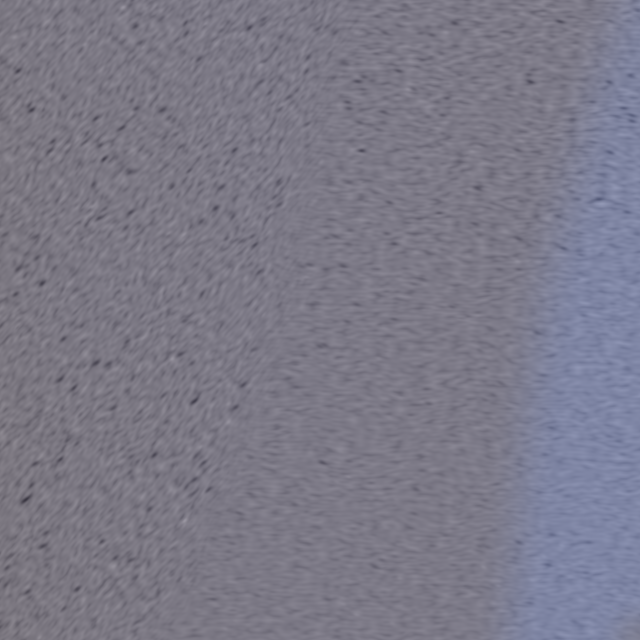
A Shadertoy shader for this texture:

```glsl
// Brushed grey-violet surface: slanted grain at left, level grain at right, soft blue glow on the right edge.

const vec3 WARM_GREY = vec3(0.480, 0.463, 0.496);
const vec3 VIOLET_GREY = vec3(0.487, 0.476, 0.527);
const vec3 GLOW_BLUE = vec3(0.497, 0.525, 0.648);
const float SLANT_ANGLE = 0.86;
const float LEVEL_ANGLE = -0.03;

// Random pair in 0..1 for a lattice cell
vec2 hash22(vec2 p) {
    vec3 q = fract(p.xyx * vec3(0.1031, 0.1030, 0.0973));
    q += dot(q, q.yzx + 33.33);
    return fract((q.xx + q.yz) * q.zy);
}

float cornerGradient(vec2 cell, vec2 offset) {
    return dot(hash22(cell) * 2.0 - 1.0, offset);
}

float gradientNoise(vec2 p) {
    vec2 i = floor(p), f = fract(p);
    vec2 w = f * f * f * (f * (f * 6.0 - 15.0) + 10.0);
    vec2 e = vec2(1.0, 0.0);
    float low = mix(cornerGradient(i, f), cornerGradient(i + e, f - e), w.x);
    float high = mix(cornerGradient(i + e.yx, f - e.yx), cornerGradient(i + 1.0, f - 1.0), w.x);
    return mix(low, high, w.y);
}

// Coordinates along and across the grain
vec2 alongGrain(vec2 p, float angle) {
    float c = cos(angle), s = sin(angle);
    return vec2(c * p.x + s * p.y, c * p.y - s * p.x);
}

// Fine streaks, stretched along x, with the dark side deepened
float streaks(vec2 p, vec2 scale) {
    float fine = gradientNoise(p * scale);
    float coarse = gradientNoise(p * scale * 0.62 + 41.7);
    float n = fine + 0.55 * coarse;
    return n - 0.5 * max(-n - 0.2, 0.0);
}

// Sparse soft ellipses, one candidate per jittered cell
float flecks(vec2 p, vec2 grid, float density, vec2 radius, float seed) {
    vec2 cell = floor(p * grid);
    float total = 0.0;
    for (int y = -1; y <= 1; y++) {
        for (int x = -1; x <= 1; x++) {
            vec2 id = cell + vec2(x, y);
            vec2 chance = hash22(id + seed);
            vec2 center = (id + hash22(id + seed + 57.0)) / grid;
            vec2 d = p - center;
            d.y += 0.4 * d.x * (chance.y - 0.5);
            d /= radius * mix(0.7, 1.2, chance.y);
            float strength = mix(0.2, 1.0, chance.y * chance.y * chance.y);
            total += step(chance.x, density) * strength * exp(-dot(d, d));
        }
    }
    return total;
}

// Brightness change from streaks, dark pits and pale specks
float grain(vec2 p, vec2 scale, float contrast, float pitDensity, float pitDepth, float speckGlow) {
    float tone = contrast * streaks(p, scale);
    tone -= pitDepth * flecks(p, vec2(52.0, 84.0), pitDensity, vec2(0.0060, 0.0027), 11.0);
    tone += speckGlow * flecks(p, vec2(48.0, 64.0), 0.06, vec2(0.0045, 0.0026), 203.0);
    return tone;
}

// Smooth base colour with the curved glow
vec3 baseColor(vec2 uv) {
    float cloud = gradientNoise(uv * 4.0 + 7.3);
    vec3 color = mix(WARM_GREY, VIOLET_GREY, smoothstep(-0.15, 0.55, uv.x + 0.12 * uv.y + 0.12 * cloud));
    float edge = 0.775 + 0.06 * uv.y + 0.12 * uv.y * uv.y + 0.015 * cloud;
    float glow = 0.75 * smoothstep(-0.04, 0.07, uv.x - edge) + 0.25 * smoothstep(-0.16, 0.18, uv.x - edge);
    glow *= 1.0 - 0.2 * smoothstep(0.5, 1.0, uv.y);
    color = mix(color, GLOW_BLUE, glow);
    float corner = 1.0 - smoothstep(0.0, 0.07, length(uv - vec2(1.0, 0.0)));
    return mix(color, WARM_GREY, 0.5 * corner);
}

void mainImage(out vec4 fragColor, in vec2 fragCoord) {
    vec2 uv = fragCoord / iResolution.xy;

    // Gentle bends in the grain direction
    vec2 bend = vec2(gradientNoise(uv * 9.0), gradientNoise(uv * 9.0 + 19.0));
    vec2 p = uv + 0.010 * bend;

    // Slanted and level grain meet along a leaning, ragged border
    float slanted = grain(alongGrain(p, SLANT_ANGLE) + 3.0, vec2(72.0, 155.0), 0.100, 0.26, 0.17, 0.09);
    float topStrength = smoothstep(0.2, 1.0, uv.y);
    float level = grain(alongGrain(p, LEVEL_ANGLE) + 5.0, vec2(58.0, 160.0),
                        mix(0.072, 0.098, topStrength), 0.17, mix(0.10, 0.15, topStrength), 0.045);
    float border = 0.25 + 0.44 * uv.y - 0.15 * uv.y * uv.y + 0.05 * gradientNoise(uv * 7.0 + 31.0);
    float tone = mix(slanted, level, smoothstep(-0.05, 0.05, uv.x - border));

    vec3 color = baseColor(uv) + tone * vec3(1.0, 0.99, 0.96);
    fragColor = vec4(clamp(color, 0.0, 1.0), 1.0);
}
```
